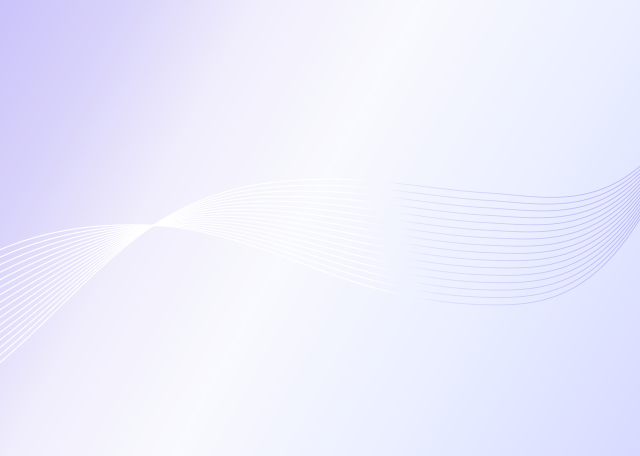
Write a WebGL 1 fragment shader that draws this background.

```glsl
precision highp float;
// A soft diagonal wash from violet through near-white to pale blue, crossed by
// a twisting ribbon of fine lines. The ribbon blends two Hermite edge curves;
// its strands are white on the left and turn lavender on the right.

uniform vec2 u_resolution;

#define HEIGHT 0.711        // canvas height, in canvas widths
#define STRANDS 16          // lines in the ribbon
#define WASH_SLANT 0.55     // tilt of the background bands
#define FADE_SLANT 0.28     // tilt of the white to lavender change
#define WHITE_HALF 0.00085  // half width of white strands
#define LAVENDER_HALF 0.00065
#define WHITE vec3(1.0)
#define LAVENDER vec3(0.71, 0.69, 0.95)

float ramp(float a, float b, float t) {
  return clamp((t - a) / (b - a), 0.0, 1.0);
}

// Background colour at distance t along the slanted axis.
vec3 wash(float t) {
  vec3 c = vec3(0.795, 0.765, 0.98);
  c = mix(c, vec3(0.85, 0.83, 0.98), ramp(0.0, 0.2, t));
  c = mix(c, vec3(0.945, 0.935, 0.99), ramp(0.2, 0.41, t));
  c = mix(c, vec3(0.975, 0.978, 0.995), ramp(0.41, 0.66, t));
  c = mix(c, vec3(0.92, 0.935, 1.0), ramp(0.66, 1.0, t));
  return mix(c, vec3(0.845, 0.855, 1.0), ramp(1.0, 1.39, t));
}

// Cubic through heights y0, y1 with slopes m0, m1, for both edges at once.
vec2 hermite(float x, float x0, float x1, vec2 y0, vec2 y1, vec2 m0, vec2 m1) {
  float w = x1 - x0;
  float s = (x - x0) / w;
  float r = 1.0 - s;
  return y0 * r * r * (1.0 + 2.0 * s) + y1 * s * s * (3.0 - 2.0 * s)
       + w * s * r * (m0 * r - m1 * s);
}

// Heights of the ribbon's two edges, which cross at the pinch.
vec2 ribbonEdges(float x) {
  vec2 pinch = vec2(0.3620, 0.3594), pinchSlope = vec2(0.65, -0.05);
  vec2 crest = vec2(0.4316, 0.2826), crestSlope = vec2(0.0, -0.36);
  vec2 belly = vec2(0.4102, 0.2357), bellySlope = vec2(-0.06, -0.02);
  if (x < 0.2435)
    return hermite(x, 0.0, 0.2435, vec2(0.1458, 0.3216), pinch,
                   vec2(0.85, 0.42), pinchSlope);
  if (x < 0.5208)
    return hermite(x, 0.2435, 0.5208, pinch, crest, pinchSlope, crestSlope);
  if (x < 0.7617)
    return hermite(x, 0.5208, 0.7617, crest, belly, crestSlope, bellySlope);
  return hermite(x, 0.7617, 1.0, belly, vec2(0.4518, 0.3698),
                 bellySlope, vec2(0.85, 1.6));
}

// Share of a pixel covered by a line, valid for lines thinner than a pixel.
float coverage(float d, float halfWidth, float pixel) {
  float top = min(d + 0.5 * pixel, halfWidth);
  float bottom = max(d - 0.5 * pixel, -halfWidth);
  return clamp((top - bottom) / pixel, 0.0, 1.0);
}

void main() {
  float pixel = 1.0 / u_resolution.x;
  vec2 p = gl_FragCoord.xy / u_resolution * vec2(1.0, HEIGHT);
  vec3 color = wash(p.x + WASH_SLANT * (HEIGHT - p.y));

  // Strand tint and strength along the ribbon.
  float along = p.x + FADE_SLANT * (p.y - 0.43);
  float lavender = step(0.59, along);
  float whiteFade = 1.0 - smoothstep(0.53, 0.59, along);
  float lavenderFade = 0.25 * smoothstep(0.59, 0.64, along)
                     + 0.65 * ramp(0.62, 0.95, along);
  float strength = mix(whiteFade, lavenderFade, lavender);
  float halfWidth = mix(WHITE_HALF, LAVENDER_HALF, lavender);

  // Strands evenly spread between the edges.
  vec2 edges = ribbonEdges(p.x);
  vec2 slopes = (ribbonEdges(p.x + 0.001) - ribbonEdges(p.x - 0.001)) / 0.002;
  float clear = 1.0;
  for (int i = 0; i < STRANDS; i++) {
    float k = float(i) / float(STRANDS - 1);
    float slope = mix(slopes.x, slopes.y, k);
    float d = abs(p.y - mix(edges.x, edges.y, k)) / sqrt(1.0 + slope * slope);
    clear *= 1.0 - coverage(d, halfWidth, pixel);
  }
  color = mix(color, mix(WHITE, LAVENDER, lavender), (1.0 - clear) * strength);
  gl_FragColor = vec4(color, 1.0);
}
```
